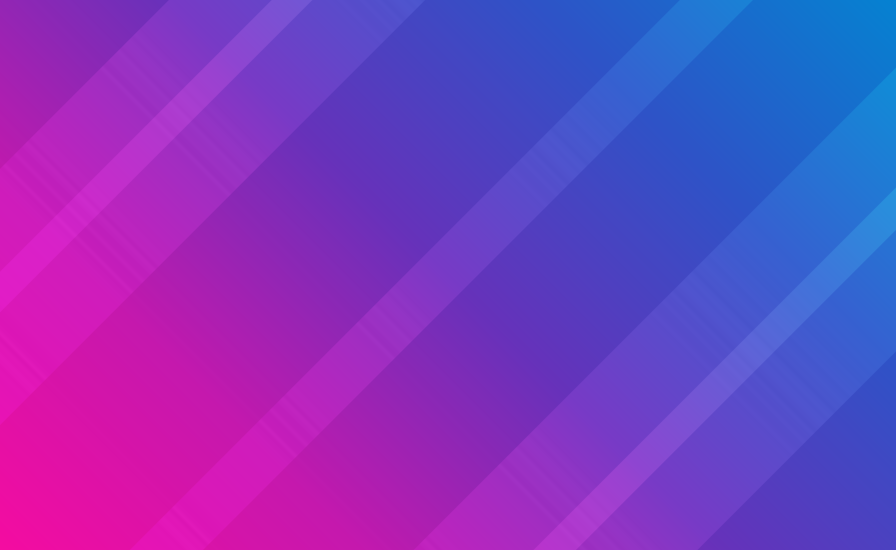
Reproduce this background procedurally as a WebGL 2 fragment shader.

```glsl
#version 300 es
precision highp float;

uniform vec2 u_resolution;
out vec4 outColor;

// Gradient stops, evenly spaced from lower left to upper right
const int STOPS = 5;
const vec3 RAMP[STOPS] = vec3[STOPS](
    vec3(0.96, 0.045, 0.63),
    vec3(0.77, 0.095, 0.68),
    vec3(0.40, 0.195, 0.73),
    vec3(0.18, 0.325, 0.78),
    vec3(0.02, 0.510, 0.82));

// Diagonal bands: start, end, strength (lengths in canvas heights)
const int BANDS = 5;
const vec3 BAND[BANDS] = vec3[BANDS](
    vec3(0.307, 0.773, 0.17),
    vec3(0.494, 0.568, 0.19),
    vec3(1.236, 1.369, 0.17),
    vec3(1.752, 2.268, 0.17),
    vec3(1.970, 2.047, 0.19));

const float STREAK_COUNT = 260.0;
const float PATCH_COUNT = 14.0;
const float STREAK_IN_BAND = 0.022;
const float STREAK_OUTSIDE = 0.004;

float hash(float n) {
    n = fract(n * 0.1031);
    n *= n + 33.33;
    n *= n + n;
    return fract(n);
}

float noise(float x) {
    float cell = floor(x);
    return mix(hash(cell), hash(cell + 1.0), smoothstep(0.0, 1.0, x - cell));
}

vec3 ramp(float t) {
    float s = clamp(t, 0.0, 1.0) * float(STOPS - 1);
    int i = min(int(s), STOPS - 2);
    return mix(RAMP[i], RAMP[i + 1], s - float(i));
}

// Overlay blend of the base with pure white
vec3 overlayWhite(vec3 base) {
    return min(2.0 * base, 1.0);
}

float bandMask(float x, float start, float end, float soft) {
    return smoothstep(start - soft, start + soft, x)
         - smoothstep(end - soft, end + soft, x);
}

void main() {
    vec2 p = gl_FragCoord.xy / u_resolution.y;
    float aspect = u_resolution.x / u_resolution.y;
    float along = (p.x + p.y) / (aspect + 1.0);
    float across = p.x + 1.0 - p.y;
    float soft = 1.0 / u_resolution.y;

    vec3 color = ramp(along);

    // Translucent bands, the narrow ones layered over the wide ones
    float coverage = 0.0;
    for (int i = 0; i < BANDS; i++) {
        float mask = bandMask(across, BAND[i].x, BAND[i].y, soft);
        color = mix(color, overlayWhite(color), mask * BAND[i].z);
        coverage = max(coverage, mask);
    }

    // Faint cross streaks gathered in patches
    float patches = smoothstep(0.45, 0.85, noise(along * PATCH_COUNT + 3.0));
    float streak = noise(along * STREAK_COUNT) - 0.5;
    color += streak * patches * mix(STREAK_OUTSIDE, STREAK_IN_BAND, coverage);

    outColor = vec4(clamp(color, 0.0, 1.0), 1.0);
}
```
